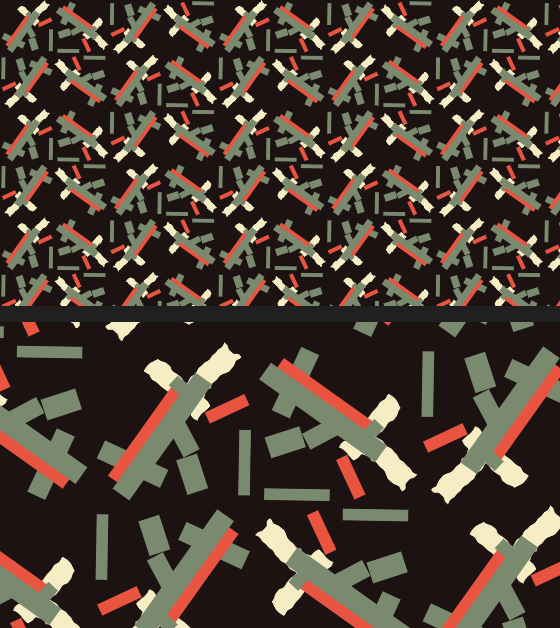
Top, the full canvas; bottom, a detail of the centre.
A WebGL 2 fragment shader for this pattern:

```glsl
#version 300 es
precision highp float;
// A grid of crossed sticks: green, red and ragged cream strips on near-black.
// One motif of rotated boxes is drawn per cell; each cell turns it a quarter
// further clockwise along the row, and rows are staggered by a half turn.

uniform vec2 u_resolution;
out vec4 fragColor;

const float CELLS_ACROSS = 10.31;  // repeats across the canvas width
const float CELL_UNITS = 112.0;    // motif units along one cell side
const float STICK_ANGLE = 54.5;    // degrees, long red and green sticks
const float RAGGED_DEPTH = 3.4;    // roughness of cream edges, motif units
const float RAGGED_SCALE = 0.22;   // frequency of that roughness

const vec3 DARK  = vec3(0.11, 0.07, 0.07);
const vec3 GREEN = vec3(0.48, 0.54, 0.43);
const vec3 CREAM = vec3(0.97, 0.93, 0.77);
const vec3 RED   = vec3(0.91, 0.33, 0.25);

float hash(vec2 p) {
    return fract(sin(dot(p, vec2(127.1, 311.7))) * 43758.5453);
}

float valueNoise(vec2 p) {
    vec2 i = floor(p), f = fract(p);
    f = f * f * (3.0 - 2.0 * f);
    return mix(mix(hash(i), hash(i + vec2(1, 0)), f.x),
               mix(hash(i + vec2(0, 1)), hash(i + vec2(1, 1)), f.x), f.y);
}

// Signed distance to a box turned counterclockwise by an angle in degrees.
float stick(vec2 p, vec2 center, vec2 halfSize, float degrees) {
    float a = radians(degrees), c = cos(a), s = sin(a);
    p -= center;
    vec2 d = abs(vec2(c * p.x + s * p.y, c * p.y - s * p.x)) - halfSize;
    return length(max(d, 0.0)) + min(max(d.x, d.y), 0.0);
}

void paint(inout vec3 color, vec3 ink, float dist, float pixel) {
    color = mix(color, ink, 1.0 - smoothstep(-0.6 * pixel, 0.6 * pixel, dist));
}

vec3 motif(vec2 p, float pixel) {
    vec3 color = DARK;

    // Green blocks around the long sticks, and the loose bar at the cell side
    float blocks = stick(p, vec2(-28, -28), vec2(24.0, 6.8), -25.0);
    blocks = min(blocks, stick(p, vec2(13, -35), vec2(12.5, 7.5), -72.0));
    blocks = min(blocks, stick(p, vec2(7, -10), vec2(12.0, 6.2), -62.0));
    blocks = min(blocks, stick(p, vec2(49, -27), vec2(22.5, 4.0), 89.0));

    // Short red stick, tucked under the cream cross
    paint(color, RED, stick(p, vec2(37, 10), vec2(15.0, 4.2), 25.0), pixel);

    // Cream cross with ragged edges
    float cross = stick(p, vec2(25, 34), vec2(22.5, 7.2), 47.0);
    cross = min(cross, stick(p, vec2(3, 24), vec2(25.0, 6.8), -43.0));
    cross += RAGGED_DEPTH * (valueNoise(p * RAGGED_SCALE) - 0.5);
    paint(color, CREAM, cross, pixel);

    paint(color, GREEN, blocks, pixel);

    // Long red stick beside the long green one
    paint(color, RED, stick(p, vec2(-18, -6), vec2(40.0, 4.5), STICK_ANGLE), pixel);
    float longGreen = stick(p, vec2(-7.5, -9), vec2(49.0, 7.0), STICK_ANGLE);
    float joint = stick(p, vec2(8, 22), vec2(11.0, 4.5), -43.0);
    paint(color, GREEN, min(longGreen, joint), pixel);
    return color;
}

void main() {
    // Cells are counted from the top left corner
    float cellSize = u_resolution.x / CELLS_ACROSS;
    vec2 grid = vec2(gl_FragCoord.x, u_resolution.y - gl_FragCoord.y) / cellSize;
    vec2 cell = floor(grid);
    vec2 p = (fract(grid) - 0.5) * vec2(1, -1) * CELL_UNITS;

    // Quarter turns: one per column, two per row
    float turn = radians(90.0 * mod(cell.x + 2.0 * cell.y, 4.0));
    p = mat2(cos(turn), sin(turn), -sin(turn), cos(turn)) * p;

    fragColor = vec4(motif(p, CELL_UNITS / cellSize), 1.0);
}
```
